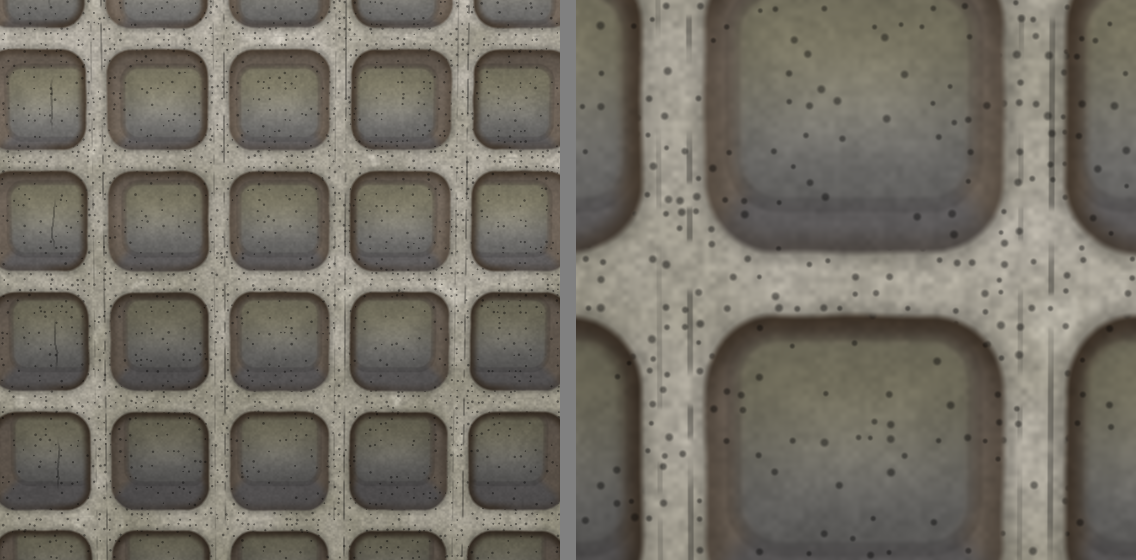
Left: the whole. Right: its middle third, enlarged.
A three.js fragment shader for this texture:

```glsl
varying vec2 vUv;

#define PITCH 0.2142
#define CENTER vec2(0.499, 0.390)
#define TAPER vec2(0.008, 0.004)
#define HOLE_HALF 0.412
#define HOLE_RADIUS 0.2
#define PANEL_HALF vec2(0.325, 0.29)
#define PANEL_RADIUS 0.12
#define PARALLAX vec2(0.05, 0.045)
#define EDGE 0.013
#define GRAIN 0.13
#define PORE_GRID 105.0

const vec3 RIB_LIGHT = vec3(0.69, 0.67, 0.63);
const vec3 RIB_DARK = vec3(0.54, 0.525, 0.465);
const vec3 PANEL_GREEN = vec3(0.44, 0.425, 0.355);
const vec3 PANEL_GREY = vec3(0.455, 0.45, 0.44);
const vec3 WALL_SIDE = vec3(0.405, 0.365, 0.325);
const vec3 WALL_BOTTOM = vec3(0.355, 0.345, 0.345);
const vec3 SHADOW = vec3(0.23, 0.19, 0.15);

float hash(vec2 p) {
  return fract(sin(dot(p, vec2(127.1, 311.7))) * 43758.5453);
}

float valueNoise(vec2 p) {
  vec2 i = floor(p), f = fract(p);
  f = f * f * (3.0 - 2.0 * f);
  return mix(mix(hash(i), hash(i + vec2(1.0, 0.0)), f.x),
             mix(hash(i + vec2(0.0, 1.0)), hash(i + 1.0), f.x), f.y);
}

float fbm(vec2 p) {
  float sum = 0.0, amp = 0.5;
  for (int i = 0; i < 4; i++) {
    sum += amp * valueNoise(p);
    p = p * 2.03 + 17.3;
    amp *= 0.5;
  }
  return sum;
}

float roundedBox(vec2 p, vec2 halfSize, float r) {
  vec2 e = abs(p) - halfSize + r;
  return length(max(e, 0.0)) + min(max(e.x, e.y), 0.0) - r;
}

// Scattered pinholes, one candidate per grid square
float pores(vec2 uv, float density) {
  vec2 g = uv * PORE_GRID, i = floor(g);
  vec2 spot = 0.3 + 0.4 * vec2(hash(i + 3.1), hash(i + 8.7));
  float r = mix(0.12, 0.28, hash(i + 5.3));
  float dot0 = 1.0 - smoothstep(r * 0.4, r + 0.1, length(fract(g) - spot));
  return dot0 * step(hash(i), density);
}

float line(float x, float width) {
  return 1.0 - smoothstep(width * 0.4, width, abs(x));
}

void main() {
  // Slightly tapering grid, one coffer per unit
  vec2 p = (vUv - CENTER) / PITCH;
  p *= 1.0 - TAPER * p.y;
  vec2 id = floor(p + 0.5);
  vec2 q = p - id;
  float vary = hash(id + 20.0) - 0.5;
  float blotch = fbm(vUv * 13.0);
  float grain = valueNoise(vUv * 270.0) + valueNoise(vUv * 150.0) - 1.0;

  float wobble = 0.008 * (valueNoise(p * 7.0) - 0.5);
  float hole = roundedBox(q, vec2(HOLE_HALF + 0.006 * vary), HOLE_RADIUS) + wobble;

  // Recessed panel, shifted by the viewing angle
  vec2 v = q - vec2(0.0, 0.065) + PARALLAX * id;
  float panel = roundedBox(v, PANEL_HALF, PANEL_RADIUS);
  float height = smoothstep(-0.25, 0.2, v.y);
  vec3 back = mix(PANEL_GREY, PANEL_GREEN, height);
  back *= 0.94 + 0.16 * smoothstep(0.0, -0.28, panel);
  back *= 1.0 - 0.13 * smoothstep(0.0, -0.27, v.y);

  // Side and bottom walls
  float bottom = smoothstep(-0.06, 0.08, -v.y - abs(v.x) + 0.04);
  vec3 wall = mix(WALL_SIDE, WALL_BOTTOM, bottom);
  wall *= 1.0 - 0.16 * smoothstep(0.1, 0.35, v.y);
  vec3 inside = mix(back, wall, smoothstep(-0.035, 0.03, panel));
  inside *= 1.0 - 0.10 * line(panel - 0.01, 0.03);

  // Vertical crack in the far left coffers
  float crackX = q.x - 0.14 - 0.06 * (fbm(vec2(q.y * 9.0, id.y)) - 0.5);
  float crack = line(crackX, 0.012) * step(id.x, -1.5);
  crack *= smoothstep(0.25, 0.1, abs(q.y + 0.03));
  inside *= 1.0 - 0.25 * crack;

  // Shadow under the lip, deepest at the top and on the hidden side
  float hidden = clamp(-id.x * q.x * 1.2, 0.0, 0.5);
  float under = smoothstep(0.1, 0.4, q.y) * clamp(0.65 - 0.13 * id.y, 0.3, 0.8);
  float depth = clamp(0.38 + hidden + under, 0.0, 1.0);
  inside = mix(inside, SHADOW, depth * smoothstep(-0.085, -0.005, hole));
  inside *= mix(0.85, 1.1, smoothstep(0.0, 0.9, vUv.y)) * (1.0 + 0.08 * vary);
  inside *= 0.95 + 0.1 * blotch + 0.6 * GRAIN * grain;
  inside *= 1.0 - 0.4 * pores(vUv, 0.16);

  // Ribs with rounded lips, pale stains and casting seams
  float tone = 0.3 + 0.5 * vUv.y + 1.3 * (blotch - 0.5);
  vec3 rib = mix(RIB_DARK, RIB_LIGHT, clamp(tone, 0.0, 1.0));
  rib *= mix(0.85, 1.02, smoothstep(0.0, 0.06, hole));
  float stain = smoothstep(0.58, 0.75, fbm(vUv * vec2(24.0, 15.0) + 40.0));
  rib += 0.08 * stain * smoothstep(0.02, 0.06, hole);
  vec2 rim = fract(p) - 0.5;
  float broken = smoothstep(0.3, 0.6, valueNoise(vec2(id.x * 5.0, vUv.y * 60.0)));
  float seams = line(rim.x + 0.5 - 0.545, 0.011) + 0.5 * line(rim.x + 0.04, 0.010);
  seams += 0.35 * line(rim.y - 0.02, 0.010) * stain;
  rib *= 1.0 - 0.28 * seams * broken;
  rib *= 1.0 + GRAIN * grain;
  rib *= 1.0 - 0.42 * pores(vUv + 0.37, 0.3);

  vec3 color = mix(inside, rib, smoothstep(-EDGE, EDGE, hole));
  gl_FragColor = vec4(clamp(color, 0.0, 1.0), 1.0);
}
```
